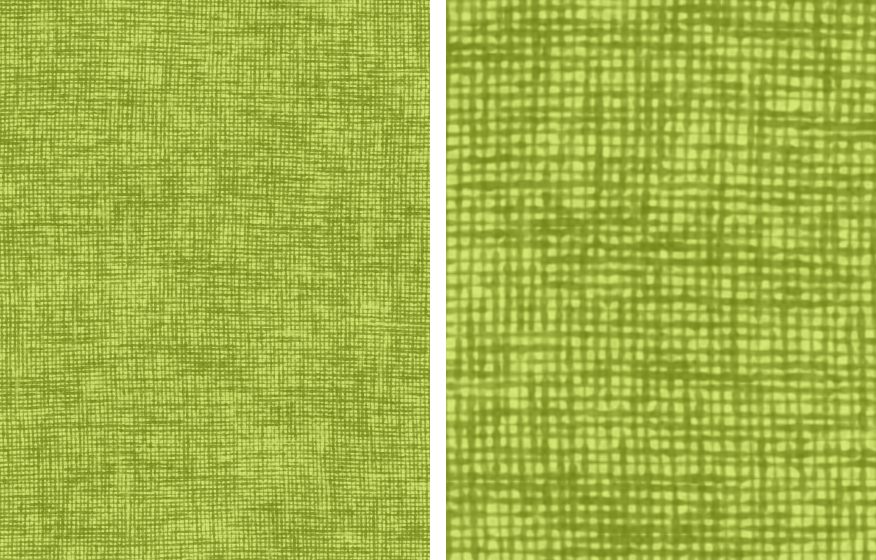
Left, the full canvas; right, a detail of the centre.
This texture is drawn by a WebGL 2 fragment shader. Its source:

```glsl
#version 300 es
precision highp float;
// Draws a lime cloth printed with a fine, hand-inked crosshatch of threads.

uniform vec2 u_resolution;
out vec4 fragColor;

const float THREADS = 133.0;                    // threads per canvas height
const vec3 DARK_INK = vec3(0.475, 0.545, 0.115);
const vec3 LIGHT_CLOTH = vec3(0.805, 0.875, 0.425);

float hash(vec2 p) {
    p = fract(p * vec2(0.1031, 0.1137));
    p += dot(p, p.yx + 33.33);
    return fract((p.x + p.y) * p.x * 17.0 + p.y * 61.0);
}

float noise(vec2 p) {
    vec2 cell = floor(p);
    vec2 f = fract(p);
    f = f * f * (3.0 - 2.0 * f);
    float low = mix(hash(cell), hash(cell + vec2(1.0, 0.0)), f.x);
    float high = mix(hash(cell + vec2(0.0, 1.0)), hash(cell + 1.0), f.x);
    return mix(low, high, f.y);
}

// Slow bending shared by neighbouring threads
float drift(float along, float across, float phase) {
    return 0.5 * sin(along * 0.041 + across * 0.019 + phase)
         + 0.14 * sin(along * 0.13 - across * 0.07 + phase * 2.3);
}

// Ink of one set of parallel threads, 0 to 1
float threadInk(float across, float along, float seed, float bleed, float rough, float soft) {
    across += drift(along, across, seed);
    float region = noise(vec2(along * 0.06, across * 0.16) + seed * 7.0) - 0.5;
    float ink = 0.0;
    for (int i = -1; i <= 1; i++) {
        float id = floor(across) + float(i);
        float phase = 6.2832 * hash(vec2(id + 300.0, seed * 19.0));
        float wobble = 0.05 * sin(along * 0.43 + phase) + 0.09 * sin(phase * 5.0);
        float swell = noise(vec2(along * 0.17 + phase * 9.0, id + 400.0)) - 0.5;
        float blot = noise(vec2(along * 0.8 + phase * 5.0, id + 700.0)) - 0.5;
        float width = 0.235 + bleed * swell + 0.07 * region + rough * 0.24;
        float strength = 0.70 + 0.26 * swell + 0.12 * region + 0.22 * blot;
        float dist = abs(across - id - 0.5 - wobble);
        float line = 1.0 - smoothstep(width - soft, width + soft, dist);
        ink = max(ink, line * clamp(strength, 0.0, 1.0));
    }
    return ink;
}

void main() {
    vec2 p = gl_FragCoord.xy / u_resolution.y * THREADS;
    float soft = max(0.19, 0.75 * THREADS / u_resolution.y);

    // Fine irregularity of the cloth
    float grain = noise(p * 2.7 + 50.0) - 0.5;
    float rough = noise(p * vec2(1.6, 1.9) + 170.0) - 0.5;

    // Small worn patches where threads fade
    float wornAcross = smoothstep(0.76, 0.94, noise(p * vec2(0.17, 0.50) + 23.0));
    float wornUp = smoothstep(0.76, 0.94, noise(p * vec2(0.50, 0.17) + 91.0));

    float horizontal = threadInk(p.y, p.x, 1.7, 0.24, rough, soft);
    float vertical = threadInk(p.x, p.y, 4.1, 0.15, rough, soft);
    horizontal *= 1.0 - 0.5 * wornUp;
    vertical *= 0.94 - 0.5 * wornAcross;

    // Overlaid inks, then broad shading and grain
    float ink = 1.0 - (1.0 - horizontal) * (1.0 - vertical);
    float shade = noise(p * vec2(0.06, 0.09) + 11.0) - 0.5;
    float light = 1.01 - 0.99 * ink - 0.08 * shade + 0.24 * grain;
    light = clamp(light, -0.06, 1.08);

    fragColor = vec4(mix(DARK_INK, LIGHT_CLOTH, light), 1.0);
}
```
